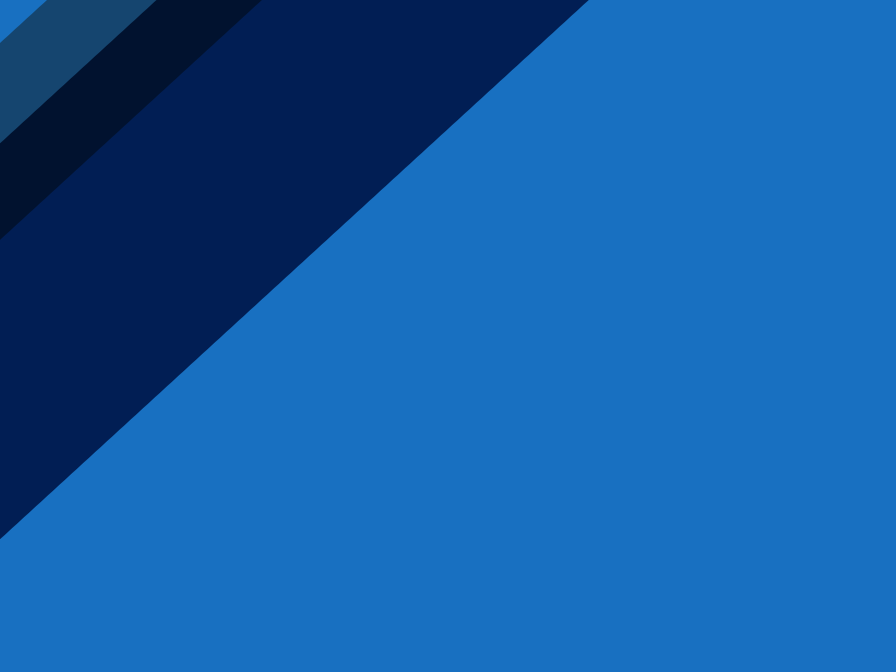
A Shadertoy shader for this background:

```glsl
// Flat diagonal bands cutting across the upper left corner of a blue field.
// Each band is a half plane, measured by its distance from that corner along
// a shared slant; bands are layered outward with antialiased edges.

// Coverage of the region lying beyond a slanted edge.
float beyond(float edge, float depth, float pixel) {
    return clamp((depth - edge) / pixel + 0.5, 0.0, 1.0);
}

void mainImage(out vec4 fragColor, in vec2 fragCoord) {
    // Offset from the upper left corner, in canvas heights
    vec2 fromCorner = vec2(fragCoord.x, iResolution.y - fragCoord.y) / iResolution.y;

    // Slanted depth: equals the height at which a band edge meets the left side
    vec2 slant = vec2(0.916, 1.0);
    float depth = dot(fromCorner, slant);
    float pixel = length(slant) / iResolution.y;

    vec3 blue = vec3(0.094, 0.441, 0.755);
    vec3 teal = vec3(0.082, 0.272, 0.437);
    vec3 ink  = vec3(0.004, 0.070, 0.185);
    vec3 navy = vec3(0.004, 0.118, 0.329);

    // Bands from the corner outward
    vec3 color = blue;
    color = mix(color, teal, beyond(0.0640, depth, pixel));
    color = mix(color, ink,  beyond(0.2133, depth, pixel));
    color = mix(color, navy, beyond(0.3570, depth, pixel));
    color = mix(color, blue, beyond(0.8025, depth, pixel));

    fragColor = vec4(color, 1.0);
}
```
